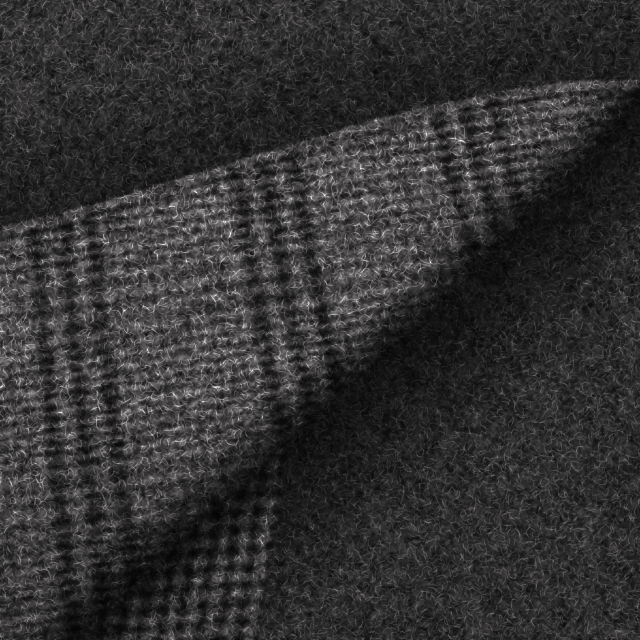
Write a Shadertoy shader that draws this texture.

```glsl
// Brushed grey wool with a diagonal fold that shows a checked reverse side.
// Two curves bound the fold; bent thread coordinates make the check, and
// hashed curly fibres over layered noise give the nap.

#define CHECK_SIZE 0.3135   // distance between groups of broad stripes
#define FINE_THREAD 0.0185  // spacing of the fine rows
#define BROAD_THREAD 0.043  // spacing of the broad stripes
#define PLAID_TONE 0.43
#define WOOL_TONE 0.19
#define FUZZ 0.004          // wandering of threads and edges
#define NAP_CONTRAST 1.5
#define FIBRE_GLOW 0.75
#define FIBRE_SCALE 68.0
#define TINT vec3(1.01, 0.985, 1.0)

float hash(vec2 p) {
    vec3 q = fract(vec3(p.xyx) * 0.1031);
    q += dot(q, q.yzx + 33.33);
    return fract((q.x + q.y) * q.z);
}

float noise(vec2 p) {
    vec2 i = floor(p), f = fract(p);
    f = f * f * (3.0 - 2.0 * f);
    return mix(mix(hash(i), hash(i + vec2(1, 0)), f.x),
               mix(hash(i + vec2(0, 1)), hash(i + vec2(1, 1)), f.x), f.y);
}

// Mottled nap, centred on 0.5
float nap(vec2 p) {
    float n = 0.30 * noise(p * 75.0) + 0.36 * noise(p * 170.0 + 9.0)
            + 0.34 * noise(p * 340.0 + 31.0);
    return 0.5 + (n - 0.5) * NAP_CONTRAST;
}

// Short bent hairs, one per cell, on three grids
float fibres(vec2 p, float pixel) {
    float sum = 0.0;
    for (int k = 0; k < 3; k++) {
        float scale = FIBRE_SCALE + 23.0 * float(k);
        vec2 g = p * scale + 17.3 * float(k);
        float width = max(0.10, 1.1 * pixel * scale);
        for (int j = -1; j <= 1; j++)
        for (int i = -1; i <= 1; i++) {
            vec2 cell = floor(g) + vec2(i, j);
            float a = 6.2832 * hash(cell + 3.7);
            vec2 q = g - cell - vec2(hash(cell + 11.1), hash(cell + 27.9));
            q = mat2(cos(a), -sin(a), sin(a), cos(a)) * q;
            q.y += (hash(cell + 41.3) - 0.5) * 1.8 * q.x * q.x;
            float hair = (1.0 - smoothstep(0.0, width, abs(q.y)))
                       * (1.0 - smoothstep(0.3, 0.7, abs(q.x)));
            sum += hair * hash(cell + 63.5);
        }
    }
    return sum;
}

float thread(float x, float spacing) {
    return 0.5 + 0.5 * cos(6.2832 * x / spacing);
}

// Signed offset from the nearest stripe group
float group(float x, float first, float period) {
    return (fract((x - first) / period + 0.5) - 0.5) * period;
}

// Glen check: fine rows crossed by groups of broad stripes
float check(vec2 t) {
    float du = group(t.x, 0.096, CHECK_SIZE);
    float dv = group(t.y, 0.2, 0.3);
    float inWarp = 1.0 - smoothstep(0.052, 0.075, abs(du));
    float inWeft = 1.0 - smoothstep(0.045, 0.075, abs(dv));
    float warp = mix(0.35 * thread(t.x, FINE_THREAD), thread(du, BROAD_THREAD), inWarp);
    float weft = mix(thread(t.y, FINE_THREAD), thread(dv, 0.03), inWeft * 0.75);
    return 1.0 - 0.38 * weft - 0.42 * warp;
}

float topEdge(float x) { return 0.646 + x * (0.21 + x * (0.28 - 0.26 * x)); }
float lowerEdge(float x) { return 0.93 * (x - 0.117) + 0.035 * pow(x, 12.0); }

void mainImage(out vec4 fragColor, in vec2 fragCoord) {
    vec2 p = fragCoord / iResolution.xy;
    float pixel = 1.0 / iResolution.y;
    vec2 wander = vec2(noise(p * 95.0), noise(p * 95.0 + 50.0)) - 0.5;
    vec2 w = p + wander * FUZZ * 2.0;
    float below = topEdge(p.x) - p.y + wander.y * FUZZ;
    float inside = (p.y - lowerEdge(p.x)) * 0.73 + wander.x * FUZZ;
    float soft = 0.002 + pixel;

    // Plain wool behind the fold, dimming toward its upper edge
    float back = WOOL_TONE * mix(0.68, 1.08, smoothstep(0.0, 0.24, -below));

    // Plain wool in front, under the shadow of the roll
    float shadow = smoothstep(-0.02, 0.24, -inside);
    float front = WOOL_TONE * mix(0.36, 0.98, shadow);

    // Checked strip lying under the fold
    vec2 s = vec2(w.x - 0.15 * w.y, w.y - 0.08 * w.x);
    float strip = 0.34 * (1.0 - 0.42 * thread(s.x, 0.031) - 0.40 * thread(s.y, 0.028));
    strip *= mix(0.35, 1.0, smoothstep(0.0, 0.09, -inside));
    float seam = p.x - 0.404 - 0.15 * p.y + wander.x * FUZZ * 2.0;
    front = mix(strip, front, smoothstep(-0.006, 0.006, seam));

    // Folded face: threads lean further toward the right
    float drop = topEdge(w.x) - w.y;
    vec2 t = vec2(w.x - (0.07 + 0.22 * w.x) * drop, w.y - 0.15 * w.x);
    float fold = PLAID_TONE * check(t);
    fold *= mix(0.28, 1.0, smoothstep(-0.01, 0.085, inside));
    fold *= mix(0.70, 1.0, smoothstep(0.0, 0.45, p.y));

    // Raised rim and the crease beneath it
    float rim = 1.0 - smoothstep(0.010, 0.018, below);
    fold = mix(fold, 0.33 * mix(0.8, 1.05, noise(w * 45.0)), rim * 0.75);
    fold *= 1.0 - 0.32 * exp(-pow((below - 0.021) / 0.005, 2.0));

    // Layer the cloths, then brush the surface
    float tone = mix(front, back, smoothstep(-soft, soft, -below));
    float mask = smoothstep(-soft, soft, below) * smoothstep(-soft, soft, inside);
    tone = mix(tone, fold, mask);
    tone *= 0.34 + 0.96 * nap(p) + FIBRE_GLOW * fibres(p, pixel);
    fragColor = vec4(clamp(tone * TINT, 0.0, 1.0), 1.0);
}
```
